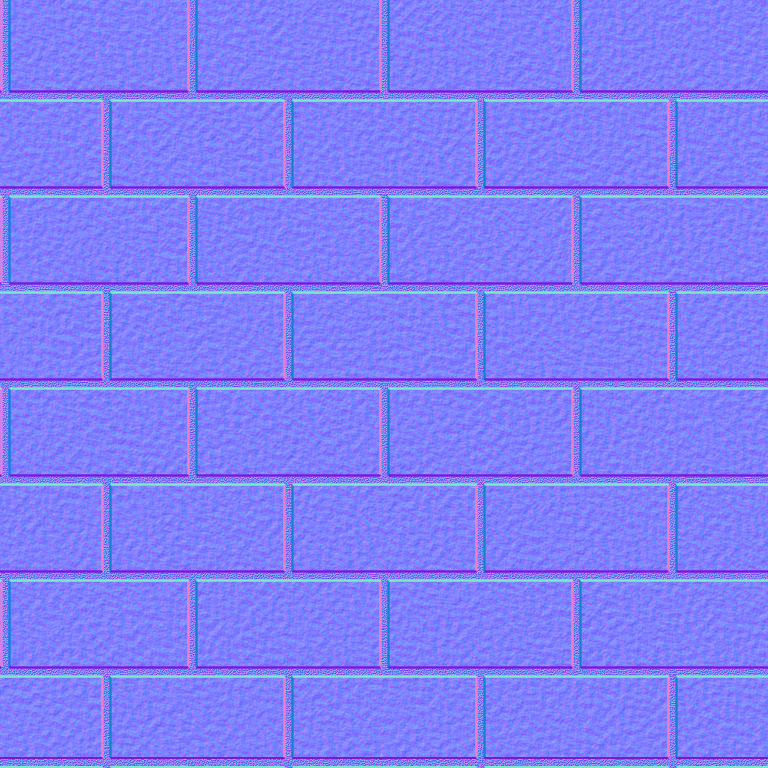
Write a WebGL 2 fragment shader that draws this texture map.

```glsl
#version 300 es
precision highp float;
// Normal map of a running-bond brick wall: grainy raised bricks, rough mortar, beveled rims.

#define ROWS 8.0            // courses down; each brick is two course heights wide
#define JOINT_HALF vec2(0.042, 0.047)
#define BEVEL_WIDTH 0.021
#define BEVEL_SLOPE 1.4
#define BRICK_GRAIN 18.0    // noise cells per course
#define BRICK_ROUGH 0.14
#define GRAIN_SKEW 0.3      // diagonal stretch of the brick grain
#define MORTAR_GRAIN 67.0
#define MORTAR_ROUGH 0.55

uniform vec2 u_resolution;
out vec4 fragColor;

// Random unit gradient at a lattice point
vec2 latticeGradient(vec2 cell) {
    uvec2 k = uvec2(ivec2(cell) + 4096);
    uint h = k.x * 1597334677u ^ k.y * 3812015801u;
    h = (h ^ (h >> 15)) * 2246822519u;
    h ^= h >> 13;
    float angle = float(h & 65535u) * 6.28318 / 65536.0;
    return vec2(cos(angle), sin(angle));
}

float gradientNoise(vec2 p) {
    vec2 cell = floor(p), f = p - cell;
    vec2 blend = f * f * f * (f * (f * 6.0 - 15.0) + 10.0);
    vec2 e = vec2(1.0, 0.0);
    float a = dot(latticeGradient(cell), f);
    float b = dot(latticeGradient(cell + e.xy), f - e.xy);
    float c = dot(latticeGradient(cell + e.yx), f - e.yx);
    float d = dot(latticeGradient(cell + e.xx), f - e.xx);
    return mix(mix(a, b, blend.x), mix(c, d, blend.x), blend.y);
}

// Slope of the noise height field, by central differences
vec2 noiseSlope(vec2 p) {
    vec2 e = vec2(0.2, 0.0);
    return vec2(gradientNoise(p + e.xy) - gradientNoise(p - e.xy),
                gradientNoise(p + e.yx) - gradientNoise(p - e.yx)) / (2.0 * e.x);
}

// Antialiased coverage of a signed distance
float cover(float dist, float pixel) {
    return clamp(0.5 - dist / pixel, 0.0, 1.0);
}

void main() {
    // Course units, measured from the top left
    vec2 uv = gl_FragCoord.xy / u_resolution;
    vec2 p = vec2(uv.x, 1.0 - uv.y) * ROWS;
    float pixel = ROWS / min(u_resolution.x, u_resolution.y);
    float odd = mod(floor(p.y), 2.0);

    // Nearest upright joint; the first of each course sits further right
    float column = floor(p.x * 0.5 - 0.5 * odd + 0.5);
    float centerX = 2.0 * column + odd + 0.005;
    if (column < 0.5) centerX += mix(0.052, 0.104, odd);
    bool pastRight = centerX > ROWS - 0.5;

    // Nearest bed joint; none at the top, the lowest is raised into view
    float bed = floor(p.y + 0.5);
    float centerY = bed - (bed > ROWS - 0.5 ? 0.057 : 0.0);

    vec2 offset = p - vec2(centerX, centerY);
    if (pastRight) offset.x = -1.0;
    if (bed < 0.5) offset.y = 1.0;
    vec2 toJoint = abs(offset) - JOINT_HALF;

    // Surface grain: broad crinkles with fine grit on the bricks
    vec2 grainPos = p - GRAIN_SKEW * 0.5 * (p.x + p.y);
    vec2 brickTilt = BRICK_ROUGH * (noiseSlope(grainPos * BRICK_GRAIN)
                   + 0.85 * noiseSlope(grainPos * BRICK_GRAIN * 2.6 + 37.0));
    vec2 mortarTilt = MORTAR_ROUGH * noiseSlope(p * MORTAR_GRAIN + 11.0);
    float mortar = cover(min(toJoint.x, toJoint.y), pixel);
    vec2 tilt = mix(brickTilt, mortarTilt, mortar);

    // Bevels face into the joints, and stop where joints cross
    float rimX = cover(abs(toJoint.x) - 0.5 * BEVEL_WIDTH, pixel) * cover(-toJoint.y, pixel);
    float rimY = cover(abs(toJoint.y) - 0.5 * BEVEL_WIDTH, pixel) * cover(-toJoint.x, pixel);
    tilt = mix(tilt, vec2(-sign(offset.x) * BEVEL_SLOPE, 0.0), rimX);
    tilt = mix(tilt, vec2(0.0, sign(offset.y) * BEVEL_SLOPE), rimY);

    vec3 normal = normalize(vec3(tilt, 1.0));
    fragColor = vec4(normal * 0.5 + 0.5, 1.0);
}
```
